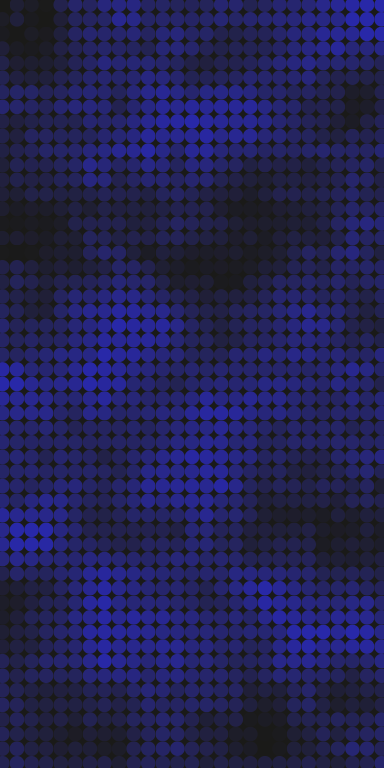
Reproduce this pattern procedurally as a Shadertoy shader.

```glsl
float hash(vec2 p) {
    return fract(sin(dot(p, vec2(127.1, 311.7))) * 43758.5453);
}

float valueNoise(vec2 p) {
    vec2 i = floor(p);
    vec2 f = fract(p);
    f = f * f * (3.0 - 2.0 * f);
    float low = mix(hash(i), hash(i + vec2(1.0, 0.0)), f.x);
    float high = mix(hash(i + vec2(0.0, 1.0)), hash(i + vec2(1.0, 1.0)), f.x);
    return mix(low, high, f.y);
}

// Layered noise, normalised to 0..1, with strong fine layers
float cloud(vec2 p) {
    float sum = 0.0;
    float weight = 0.395;
    for (int octave = 0; octave < 4; octave++) {
        sum += weight * valueNoise(p);
        p = 2.0 * p + vec2(17.3, 9.1);
        weight *= 0.7;
    }
    return sum;
}

void mainImage(out vec4 fragColor, in vec2 fragCoord) {
    // Square grid with one dot on the canvas centre
    float dotsPerPixel = 52.65 / iResolution.y;
    vec2 grid = (fragCoord - 0.5 * iResolution.xy) * dotsPerPixel;
    vec2 cell = floor(grid + 0.5);

    // One flat brightness per dot, in cloudy patches with uneven neighbours
    float level = cloud(cell * 0.14 + vec2(41.7, 23.4));
    level = clamp(0.5 + (level - 0.5) * 1.85, 0.0, 1.0);

    // Touching discs with an edge one pixel wide
    float edge = 0.5 - length(grid - cell);
    float disc = clamp(edge / dotsPerPixel + 0.5, 0.0, 1.0);

    // Red and green saturate sooner than blue
    vec3 ground = vec3(0.102, 0.102, 0.095);
    vec3 blue = vec3(0.158, 0.155, 0.66);
    float early = level * (2.0 - level);
    vec3 dotColor = mix(ground, blue, vec3(early, early, level));
    fragColor = vec4(mix(ground, dotColor, disc), 1.0);
}
```
